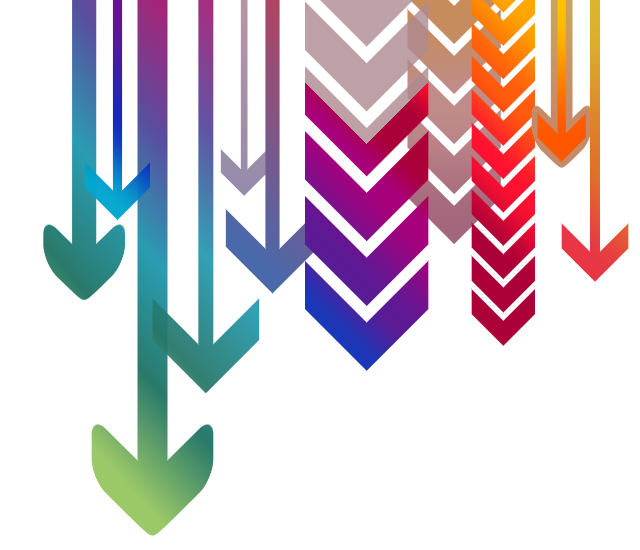
Write a WebGL 1 fragment shader that draws this background.

```glsl
precision highp float;
// Coloured arrows and stacked chevrons hang from the top edge on white.
// Each head is a V-shaped distance band; shafts are clipped vertical strips.
// Diagonal colour ramps tint the shapes, which are layered back to front.
uniform vec2 u_resolution;

// V bands with lowest point at tip, repeated upward every "pitch"
float chevrons(vec2 p, vec2 tip, float halfWidth, float thick, float pitch, float corner) {
  float dx = abs(p.x - tip.x);
  float fold = sqrt(dx * dx + 0.1 * corner * corner);
  float rise = tip.y - p.y - fold;
  float band = abs(mod(rise - 0.5 * thick + 0.5 * pitch, pitch) - 0.5 * pitch) - 0.5 * thick;
  vec2 d = vec2(dx - halfWidth, max(band, -rise) * 0.707) + corner;
  return length(max(d, 0.0)) + min(max(d.x, d.y), 0.0) - corner;
}

// One head joined to a shaft that reaches the top edge
float arrow(vec2 p, vec2 tip, float shaft, float halfWidth, float thick, float corner) {
  float head = chevrons(p, tip, halfWidth, thick, 40.0, corner);
  float strip = max(abs(p.x - tip.x) - shaft, p.y - tip.y + 0.6 * thick);
  return min(head, strip);
}

void paint(inout vec3 color, vec3 ink, float d, float alpha) {
  float pixel = 6.6 / u_resolution.y;
  color = mix(color, ink, alpha * clamp(0.5 - d / pixel, 0.0, 1.0));
}

// Magenta, violet, teal, green and lime at t = 0, 1, 2, 3, 4
vec3 coolRamp(float t) {
  vec3 c = mix(vec3(0.63, 0.12, 0.46), vec3(0.33, 0.28, 0.61), clamp(t, 0.0, 1.0));
  c = mix(c, vec3(0.14, 0.60, 0.69), clamp(t - 1.0, 0.0, 1.0));
  c = mix(c, vec3(0.14, 0.46, 0.40), clamp(t - 2.0, 0.0, 1.0));
  return mix(c, vec3(0.60, 0.78, 0.39), clamp(t - 3.0, 0.0, 1.0));
}

// Blue through magenta and crimson to red
vec3 berryRamp(float t) {
  vec3 c = mix(vec3(0.10, 0.22, 0.72), vec3(0.36, 0.10, 0.58), smoothstep(0.8, 1.7, t));
  c = mix(c, vec3(0.66, 0.0, 0.49), smoothstep(1.7, 3.1, t));
  c = mix(c, vec3(0.67, 0.0, 0.22), smoothstep(3.1, 3.8, t));
  return mix(c, vec3(1.0, 0.05, 0.16), smoothstep(4.3, 5.0, t));
}

// Crimson through red to orange
vec3 fireRamp(float t) {
  vec3 c = mix(vec3(0.67, 0.0, 0.22), vec3(1.0, 0.07, 0.19), smoothstep(1.0, 2.1, t));
  c = mix(c, vec3(1.0, 0.36, 0.05), smoothstep(2.1, 3.1, t));
  return mix(c, vec3(1.0, 0.65, 0.0), smoothstep(3.1, 4.3, t));
}

void main() {
  // Canvas is 7.68 by 6.6 units, with y measured down from the top
  vec2 p = gl_FragCoord.xy / u_resolution * vec2(7.68, 6.6);
  p.y = 6.6 - p.y;
  vec3 color = vec3(1.0);

  // Cool arrows on the left
  vec2 tip = vec2(1.01, 3.65);
  vec3 ink = coolRamp(0.9 + 0.6 * p.y - 0.7 * (p.x - tip.x));
  paint(color, ink, arrow(p, tip, 0.145, 0.49, 0.57, 0.16), 0.97);

  tip = vec2(1.83, 6.48);
  ink = coolRamp(0.65 * p.y - 0.7 * (p.x - tip.x));
  paint(color, ink, arrow(p, tip, 0.18, 0.73, 0.77, 0.17), 0.97);

  tip = vec2(2.47, 4.72);
  ink = coolRamp(0.65 * p.y - 0.7 * (p.x - tip.x));
  paint(color, ink, arrow(p, tip, 0.09, 0.64, 0.50, 0.0), 0.93);

  tip = vec2(1.41, 2.64);
  ink = mix(vec3(0.38, 0.05, 0.55), vec3(0.06, 0.13, 0.71), smoothstep(0.0, 1.6, p.y));
  ink = mix(ink, vec3(0.0, 0.65, 0.81), smoothstep(1.4, 2.5, p.y - 0.9 * (p.x - tip.x)));
  paint(color, ink, arrow(p, tip, 0.055, 0.39, 0.30, 0.0), 0.97);

  // Muted arrows beside the wide column
  tip = vec2(2.93, 2.35);
  ink = mix(vec3(0.72, 0.58, 0.64), vec3(0.59, 0.55, 0.67), p.y / 2.2);
  paint(color, ink, arrow(p, tip, 0.04, 0.28, 0.28, 0.0), 1.0);

  tip = vec2(3.27, 3.52);
  ink = mix(vec3(0.69, 0.27, 0.39), vec3(0.29, 0.41, 0.67),
            clamp((p.y - p.x + tip.x) / 3.3, 0.0, 1.0));
  paint(color, ink, arrow(p, tip, 0.085, 0.56, 0.45, 0.0), 1.0);

  // Three chevron columns: translucent, fiery and wide
  ink = mix(vec3(0.78, 0.55, 0.36), vec3(0.75, 0.55, 0.54), smoothstep(0.2, 1.2, p.y));
  ink = mix(ink, vec3(0.64, 0.40, 0.49), smoothstep(1.2, 2.8, p.y));
  paint(color, ink, chevrons(p, vec2(5.45, 2.93), 0.56, 0.46, 0.6, 0.0), 1.0);

  ink = fireRamp(4.15 - p.y + p.x - 6.04);
  paint(color, ink, chevrons(p, vec2(6.04, 4.15), 0.38, 0.30, 0.4, 0.0), 1.0);

  tip = vec2(4.4, 4.45);
  float faded = step(1.73, p.y + abs(p.x - tip.x));
  ink = mix(vec3(0.68, 0.54, 0.57), berryRamp(p.x - 3.66 + tip.y - p.y), faded);
  paint(color, ink, chevrons(p, tip, 0.74, 0.58, 0.778, 0.0), mix(0.8, 1.0, faded));

  // Warm arrows on the right, the first with a tan outline
  tip = vec2(6.74, 1.94);
  float warm = arrow(p, tip, 0.05, 0.29, 0.29, 0.0);
  ink = mix(vec3(0.78, 0.64, 0.36), vec3(0.78, 0.54, 0.41), smoothstep(0.0, 1.5, p.y));
  paint(color, ink, min(arrow(p, tip + vec2(0.0, 0.11), 0.13, 0.36, 0.50, 0.12), warm), 1.0);
  ink = mix(vec3(1.0, 0.76, 0.0), vec3(1.0, 0.34, 0.0), smoothstep(0.0, 1.7, p.y));
  paint(color, ink, warm, 1.0);

  tip = vec2(7.14, 3.38);
  ink = mix(vec3(0.86, 0.71, 0.18), vec3(0.87, 0.45, 0.16), smoothstep(0.0, 2.2, p.y));
  ink = mix(ink, vec3(0.91, 0.21, 0.27), smoothstep(1.9, 3.2, p.y - p.x + tip.x));
  paint(color, ink, arrow(p, tip, 0.06, 0.40, 0.30, 0.0), 1.0);

  gl_FragColor = vec4(color, 1.0);
}
```
